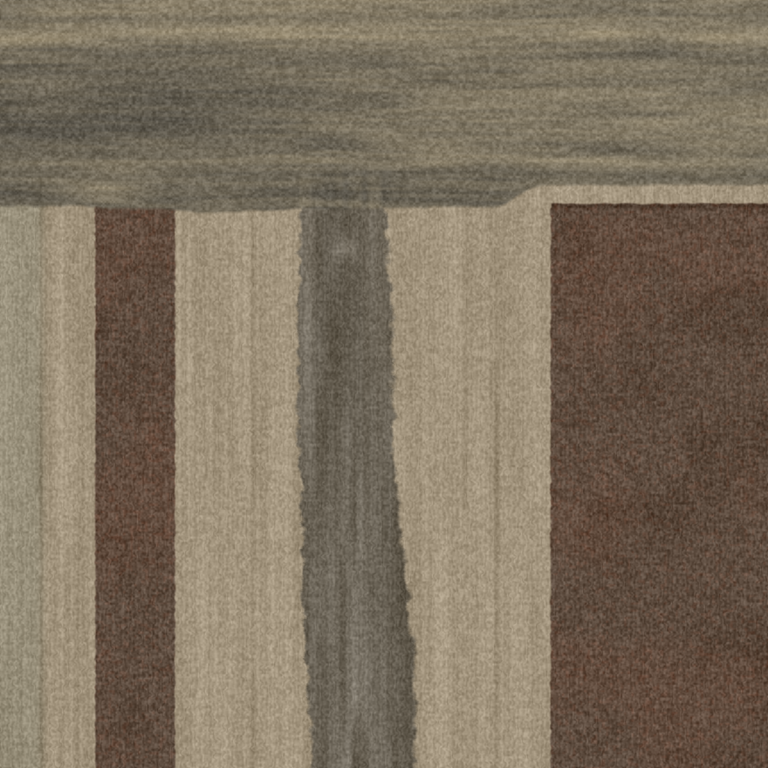
This texture is drawn by a WebGL 2 fragment shader. Its source:

```glsl
#version 300 es
precision highp float;
// Woven cloth: a brushed horizontal band above pale and brown vertical stripes,
// crossed by one dark, ragged vertical stroke. Stretched value noise makes the
// fibres; fine ribs and grain make the weave.

#define BAND_BOTTOM 0.731
#define RIBS 164.0
#define RIB_DEPTH 0.022
#define GRAIN 0.15
#define EDGE 0.0018

uniform vec2 u_resolution;
out vec4 outColor;

const vec3 PALE = vec3(0.635, 0.580, 0.490);
const vec3 GREY_PALE = vec3(0.575, 0.550, 0.470);
const vec3 BROWN = vec3(0.365, 0.298, 0.247);
const vec3 RUST = vec3(0.430, 0.300, 0.235);
const vec3 STROKE = vec3(0.385, 0.358, 0.310);
const vec3 BAND_DARK = vec3(0.350, 0.332, 0.292);
const vec3 BAND_LIGHT = vec3(0.620, 0.570, 0.465);

float hash(vec2 p) {
    vec3 q = fract(p.xyx * vec3(0.1031, 0.1030, 0.0973));
    q += dot(q, q.yzx + 33.33);
    return fract((q.x + q.y) * q.z);
}

float noise(vec2 p) {
    vec2 i = floor(p), f = fract(p);
    f = f * f * (3.0 - 2.0 * f);
    return mix(mix(hash(i), hash(i + vec2(1, 0)), f.x),
               mix(hash(i + vec2(0, 1)), hash(i + vec2(1, 1)), f.x), f.y);
}

float fbm(vec2 p) {
    float sum = 0.0, amp = 0.5;
    for (int i = 0; i < 4; i++) {
        sum += amp * noise(p);
        p = p * 2.03 + 17.3;
        amp *= 0.5;
    }
    return sum / 0.9375;
}

float bump(float x, float center, float width) {
    float d = (x - center) / width;
    return exp(-d * d);
}

float step2(float edge, float x) { return smoothstep(edge - EDGE, edge + EDGE, x); }

float span(float a, float b, float x) { return step2(a, x) * (1.0 - step2(b, x)); }

// Pale ground with long vertical threads and a few darker seams
vec3 paleCloth(vec2 p) {
    float threads = noise(vec2(p.x * 150.0, p.y * 5.0)) - 0.5;
    float broad = noise(vec2(p.x * 38.0, p.y * 2.0)) - 0.5;
    vec3 c = mix(PALE, GREY_PALE, 0.75 * (1.0 - smoothstep(0.045, 0.065, p.x)));
    c += 0.055 * threads + 0.035 * broad;
    float seams = bump(p.x, 0.054, 0.003) + bump(p.x, 0.330, 0.003) + bump(p.x, 0.647, 0.003);
    return c - 0.06 * seams * (0.6 + 0.6 * noise(p * vec2(40.0, 25.0)));
}

vec3 brownCloth(vec2 p) {
    float blotch = smoothstep(0.4, 0.75, fbm(p * 9.0 + 4.0));
    float speck = smoothstep(0.55, 0.95, noise(p * 210.0 + 31.0));
    vec3 c = mix(BROWN, RUST, 0.25 * blotch + 0.45 * speck);
    return c - 0.03 * smoothstep(0.5, 0.8, fbm(p * 12.0 + 50.0));
}

// Ragged stroke: dark core, lighter frayed rims, pale fibres lower down
vec4 stroke(vec2 p) {
    float rag = (fbm(p * vec2(60.0, 85.0)) - 0.5) * 0.014;
    float left = 0.395 - 0.007 * bump(p.y, 0.54, 0.2) + 0.011 * (1.0 - smoothstep(0.0, 0.25, p.y));
    float right = 0.504 + 0.008 * smoothstep(0.0, 0.23, 0.73 - p.y)
                + 0.028 * smoothstep(0.0, 0.35, 0.45 - p.y);
    float mask = smoothstep(left - 0.003, left + 0.003, p.x + rag)
               * (1.0 - smoothstep(right - 0.004, right + 0.004, p.x + rag));
    float t = (p.x - left) / (right - left);
    float upper = smoothstep(0.25, 0.6, p.y);
    float fibres = noise(vec2(p.x * 130.0, p.y * 9.0));
    vec3 c = STROKE + 0.10 * (fibres - 0.5);
    c += upper * (0.10 * bump(t, 0.1, 0.07) + 0.06 * bump(t, 0.85, 0.16) - 0.02 * bump(t, 0.45, 0.3));
    c += (1.0 - upper) * (0.10 * bump(t, 0.46, 0.25) * fibres - 0.03 * bump(t, 0.98, 0.12));
    c += 0.13 * bump(p.x, 0.45, 0.015) * bump(p.y, 0.675, 0.014);
    return vec4(c, mask * (0.9 + 0.1 * fibres));
}

// Brushed band: horizontal streaks over a vertical light and dark profile
vec3 brushedBand(vec2 p) {
    float wobble = 0.008 * (noise(p * vec2(5.0, 9.0)) - 0.5);
    float y = p.y + wobble;
    float tone = 0.34 + 0.24 * smoothstep(0.92, 0.97, y);
    tone += 0.26 * bump(y, 0.952, 0.012) - 0.12 * bump(y, 0.978, 0.006);
    tone += 0.18 * bump(y, 0.790, 0.009) + 0.22 * smoothstep(0.35, 0.75, p.x) * bump(y, 0.845, 0.07);
    tone -= 0.24 * bump(y, 0.835, 0.032) * (1.0 - smoothstep(0.15, 0.5, p.x));
    tone -= 0.16 * bump(y, 0.752, 0.018);
    tone += 0.50 * bump(p.x, 0.14, 0.055) * bump(y, 0.752, 0.012);
    tone += 0.55 * (fbm(vec2(p.x * 5.0, y * 75.0)) - 0.5);
    tone += 0.28 * (noise(vec2(p.x * 14.0, y * 230.0)) - 0.5);
    float crossing = span(0.39, 0.51, p.x) * (1.0 - smoothstep(0.75, 0.80, p.y));
    tone += crossing * 0.35 * (noise(vec2(p.x * 120.0, p.y * 12.0)) - 0.5);
    return mix(BAND_DARK, BAND_LIGHT, clamp(tone, 0.0, 1.0));
}

void main() {
    vec2 p = gl_FragCoord.xy / u_resolution;

    // Lower stripes
    float jag = 0.0025 * (noise(p * vec2(20.0, 190.0)) - 0.5);
    vec3 color = paleCloth(p);
    vec4 mark = stroke(p);
    color = mix(color, mark.rgb, mark.a);
    float brown = span(0.124, 0.228, p.x + jag) + step2(0.717, p.x + jag);
    float brownTop = 0.735 + 0.002 * (noise(p * 90.0) - 0.5);
    brown *= 1.0 - step2(brownTop, p.y);
    color = mix(color, brownCloth(p) - 0.06 * bump(p.y, 0.732, 0.004), brown);

    // Upper band, raised on the right to leave a pale ledge
    float ledge = smoothstep(0.64, 0.71, p.x);
    float bottom = BAND_BOTTOM + 0.028 * ledge - 0.006 * bump(p.x, 0.30, 0.10)
                 + 0.010 * (fbm(p * vec2(28.0, 12.0)) - 0.5) * (1.0 - 0.6 * ledge);
    float bandMask = smoothstep(bottom - 0.003, bottom + 0.003, p.y);
    color = mix(color, brushedBand(p), bandMask);

    // Weave: wavering ribs below, woolly grain everywhere
    float waver = 0.9 * (noise(p * vec2(RIBS, 200.0)) - 0.5);
    float rib = sin(6.2832 * (p.x * RIBS + waver));
    color += RIB_DEPTH * rib * (1.0 - bandMask);
    float grain = 0.6 * noise(p * vec2(230.0, 290.0)) + 0.4 * noise(p * 430.0 + 9.0) - 0.5;
    color += GRAIN * grain * mix(1.0, 1.25, max(brown, bandMask));

    outColor = vec4(clamp(color, 0.0, 1.0), 1.0);
}
```
